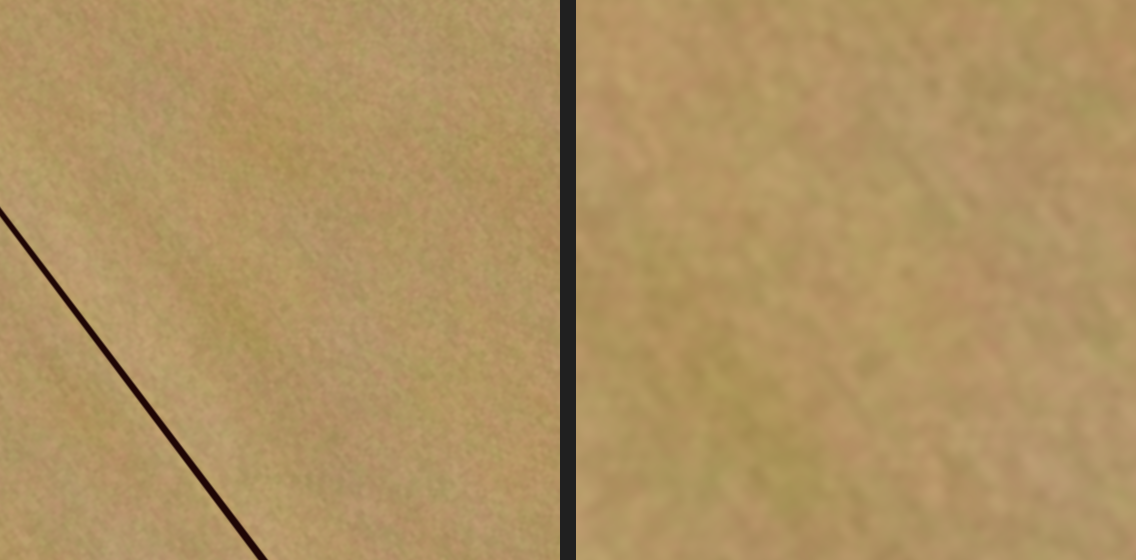
Left: the whole. Right: its middle third, enlarged.
This texture is drawn by a three.js fragment shader. Its source:

```glsl
varying vec2 vUv;

const vec3 WOOD = vec3(0.697, 0.583, 0.394);
const vec3 SEAM = vec3(0.12, 0.025, 0.02);
const vec3 BROWN_SHIFT = vec3(-0.030, -0.037, -0.048);
const vec3 YELLOW_SHIFT = vec3(0.003, 0.003, -0.030);
const vec3 PINK_GREEN = vec3(0.030, -0.018, 0.020);
const vec2 SEAM_START = vec2(0.0, 0.622);
const vec2 SEAM_DIR = vec2(0.603, -0.798);

float hash(vec2 p) {
  return fract(sin(dot(p, vec2(127.1, 311.7))) * 43758.5453);
}

// Smooth value noise centred on zero, from -0.5 to 0.5
float noise(vec2 p) {
  vec2 cell = floor(p);
  vec2 f = fract(p);
  f = f * f * (3.0 - 2.0 * f);
  float low = mix(hash(cell), hash(cell + vec2(1.0, 0.0)), f.x);
  float high = mix(hash(cell + vec2(0.0, 1.0)), hash(cell + 1.0), f.x);
  return mix(low, high, f.y) - 0.5;
}

float fbm(vec2 p, float gain) {
  float sum = 0.0;
  float amplitude = 1.0;
  for (int i = 0; i < 4; i++) {
    sum += amplitude * noise(p);
    p = p * 2.03 + vec2(17.3, 9.1);
    amplitude *= gain;
  }
  return sum;
}

float band(float x, float centre, float width) {
  float t = (x - centre) / width;
  return exp(-t * t);
}

// x runs across the seam, y runs along it
vec2 seamSpace(vec2 uv) {
  vec2 p = uv - SEAM_START;
  return vec2(dot(p, vec2(-SEAM_DIR.y, SEAM_DIR.x)), dot(p, SEAM_DIR));
}

// Grain lines fan away from the seam toward the upper right
vec2 grainSpace(vec2 q) {
  return vec2(q.x / (1.0 + (0.2 + q.x) * q.y), q.y);
}

vec3 woodColor(vec2 q, vec2 grain) {
  // Broad figure and thin streaks along the grain
  float figure = fbm(grain * vec2(8.0, 1.8) + 3.7, 0.5);
  float streaks = fbm(grain * vec2(38.0, 4.5) + 21.0, 0.6);
  float shade = 0.55 * figure + 0.32 * streaks;
  float fade = 0.75 + 0.6 * noise(vec2(grain.y * 5.0, 4.0));
  shade += 0.55 * fade * band(grain.x, 0.19, 0.035);
  shade += 0.45 * fade * band(grain.x, -0.09, 0.022);
  shade += 0.28 * band(grain.x, 0.42, 0.09);
  shade -= 0.35 * band(grain.x, 0.06, 0.05);

  // Blurred mottling with faint colour blotches
  float speckle = noise(q * vec2(125.0, 72.0));
  speckle += 0.7 * noise(q.yx * vec2(150.0, 105.0) + 31.0);
  float blotch = fbm(q * vec2(38.0, 25.0) + 50.0, 0.6);
  float yellow = fbm(q * vec2(9.0, 5.0) + 80.0, 0.6);
  yellow += 0.5 * smoothstep(0.1, -0.35, q.y);

  vec3 color = WOOD + BROWN_SHIFT * shade;
  color += YELLOW_SHIFT * yellow + PINK_GREEN * blotch;
  return color + speckle * vec3(0.044, 0.044, 0.040);
}

void main() {
  vec2 q = seamSpace(vUv);
  vec3 color = woodColor(q, grainSpace(q));

  // Narrow dark seam, widening downward, with a pale soft rim
  float halfWidth = mix(0.0052, 0.0070, clamp(q.y / 0.78, 0.0, 1.0));
  float offset = abs(q.x);
  color += vec3(0.025, 0.025, 0.005) * band(offset, halfWidth + 0.006, 0.006);
  float seam = 1.0 - smoothstep(halfWidth - 0.0025, halfWidth + 0.0020, offset);
  gl_FragColor = vec4(mix(color, SEAM, seam), 1.0);
}
```
